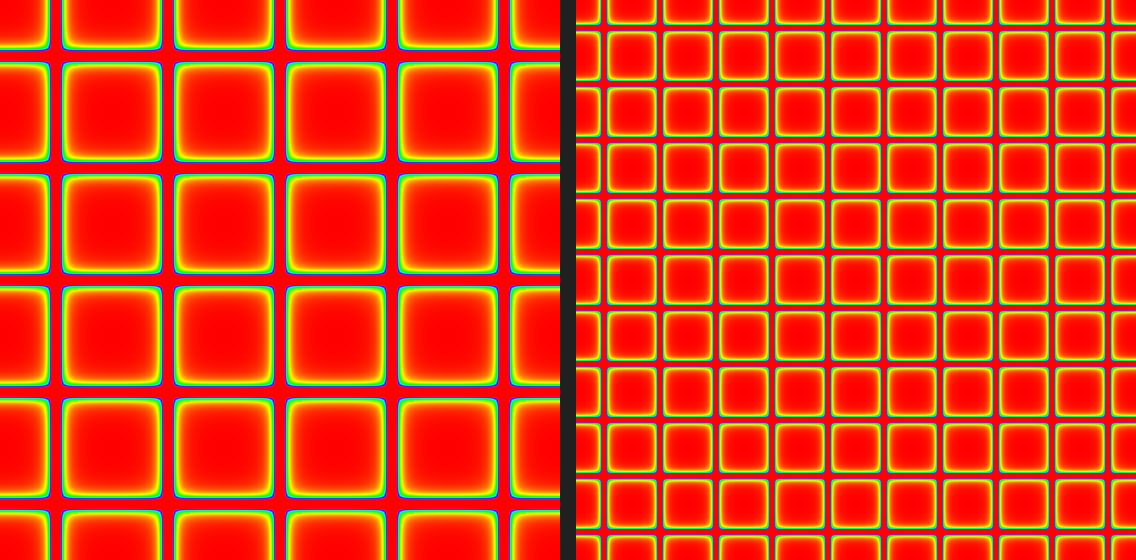
Left, the tile; right, the same tile 2 across and 2 down.
A Shadertoy shader for this pattern:

```glsl
#define REPEATS 5.0        // cells across and down
#define LINE_HALF 0.041    // half width of the red lines, in cells
#define FALLOFF 2.4        // how sharply the hue climbs toward the lines
#define SAMPLES 3          // antialiasing grid per axis

const float PI = 3.14159265;

// Fully saturated hue wheel: red, yellow, green, cyan, blue, magenta, red
vec3 hueToRgb(float hue) {
    vec3 wheel = abs(mod(hue * 6.0 + vec3(0.0, 4.0, 2.0), 6.0) - 3.0);
    return clamp(wheel - 1.0, 0.0, 1.0);
}

// Zero at the cell centre, clamped to one on the grid lines
float cellHue(vec2 cell) {
    vec2 local = fract(cell + 0.5) - 0.5;
    vec2 slope = min(abs(tan(PI * local)), 100.0);
    float field = length(slope) * tan(PI * LINE_HALF);
    return min(pow(field, FALLOFF), 1.0);
}

void mainImage(out vec4 fragColor, in vec2 fragCoord) {
    vec3 color = vec3(0.0);

    // Average subsamples to smooth the narrow rainbow edges
    for (int j = 0; j < SAMPLES; j++) {
        for (int i = 0; i < SAMPLES; i++) {
            vec2 offset = (vec2(i, j) + 0.5) / float(SAMPLES) - 0.5;
            vec2 uv = (fragCoord + offset) / iResolution.xy;
            color += hueToRgb(cellHue(uv * REPEATS));
        }
    }
    fragColor = vec4(color / float(SAMPLES * SAMPLES), 1.0);
}
```
